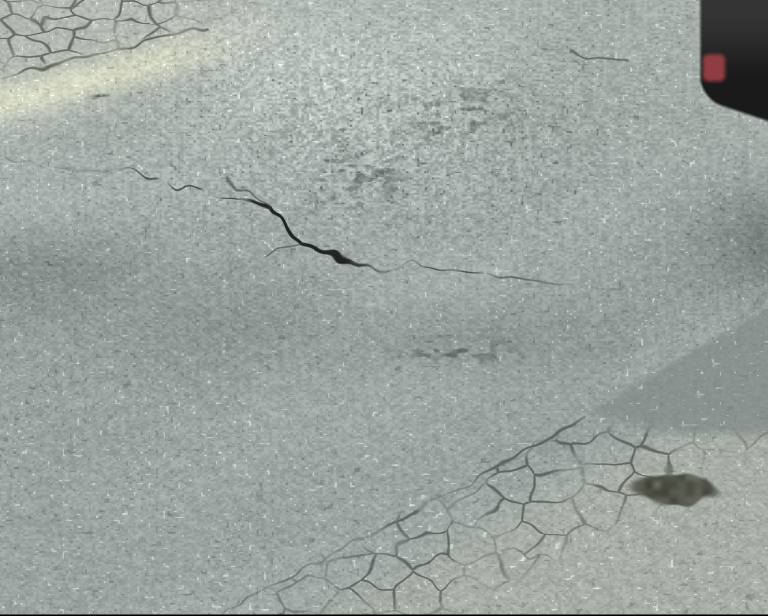
This texture is drawn by a Shadertoy shader. Its source:

```glsl
// Weathered asphalt with cracks, a pothole, a soft shadow and a dark car corner.

const vec2 CRACK[17] = vec2[17](
    vec2(0, 0.748), vec2(0.13, 0.723), vec2(0.21, 0.722), vec2(0.27, 0.702),
    vec2(0.334, 0.686), vec2(0.4, 0.669), vec2(0.436, 0.663), vec2(0.464, 0.634),
    vec2(0.489, 0.6), vec2(0.53, 0.59), vec2(0.583, 0.565), vec2(0.63, 0.563),
    vec2(0.668, 0.573), vec2(0.75, 0.563), vec2(0.85, 0.547), vec2(0.96, 0.533),
    vec2(1.06, 0.524));

float hash(vec2 p) {
    return fract(sin(dot(p, vec2(127.1, 311.7))) * 43758.5453);
}

float noise(vec2 p) {
    vec2 i = floor(p), f = fract(p);
    f = f * f * (3.0 - 2.0 * f);
    return mix(mix(hash(i), hash(i + vec2(1, 0)), f.x),
               mix(hash(i + vec2(0, 1)), hash(i + 1.0), f.x), f.y);
}

float fbm(vec2 p) {
    float sum = 0.0, amp = 0.5;
    for (int i = 0; i < 4; i++) {
        sum += amp * noise(p);
        p = p * 2.03 + 17.3;
        amp *= 0.5;
    }
    return sum;
}

float fall(float a, float b, float x) { return 1.0 - smoothstep(a, b, x); }

float segment(vec2 p, vec2 a, vec2 b) {
    vec2 pa = p - a, ba = b - a;
    return length(pa - ba * clamp(dot(pa, ba) / dot(ba, ba), 0.0, 1.0));
}

float blob(vec2 p, vec2 center, vec2 radius) {
    vec2 q = (p - center) / radius;
    return exp(-dot(q, q));
}

float stroke(float d, float width, float soft) {
    return fall(width - soft, width + soft, d);
}

float roundBox(vec2 p, vec2 halfSize, float r) {
    vec2 q = abs(p) - halfSize + r;
    return length(max(q, 0.0)) + min(max(q.x, q.y), 0.0) - r;
}

// Approximate distance to the nearest border between scattered cells.
float cellBorder(vec2 p) {
    vec2 near = vec2(9), next = vec2(8);
    for (int i = 0; i < 9; i++) {
        vec2 c = floor(p) + vec2(i % 3 - 1, i / 3 - 1);
        vec2 r = c + 0.1 + 0.8 * vec2(hash(c), hash(c + 37.0)) - p;
        if (dot(r, r) < dot(near, near)) { next = near; near = r; }
        else if (dot(r, r) < dot(next, next)) next = r;
    }
    return dot(0.5 * (near + next), normalize(next - near));
}

// Thick dark core with broken, fading ends.
float longCrack(vec2 p, float px) {
    float d = 9.0;
    for (int i = 0; i < 16; i++) d = min(d, segment(p, CRACK[i], CRACK[i + 1]));
    float core = smoothstep(0.36, 0.44, p.x) * fall(0.56, 0.61, p.x);
    float faint = 0.2 + 0.55 * smoothstep(0.15, 0.25, p.x) * fall(0.7, 1.0, p.x);
    faint *= smoothstep(0.2, 0.6, noise(p * 38.0));
    return stroke(d, mix(0.0013, 0.0034, core), px) * mix(faint, 1.0, core);
}

// Fine mottling with scattered pale and dark chips.
float grain(vec2 p, float rough) {
    float fine = noise(p * vec2(230, 290)) - 0.5;
    float mid = noise(p * vec2(105, 140) + 9.0) - 0.5;
    float chip = noise(p * vec2(165, 200) + 51.0);
    return (fine * 0.13 + mid * 0.06 - 0.13 * fall(0.03, 0.19, chip)) * rough
         + 0.17 * smoothstep(0.83, 0.98, chip);
}

// Broad tones, stains and the warm light at upper left.
vec3 pavement(vec2 p) {
    vec3 col = mix(vec3(0.615, 0.65, 0.64), vec3(0.665, 0.695, 0.675), smoothstep(0.5, 1.0, p.y));
    col += 0.09 * (fbm(vec2(p.x * 3.0, p.y * 6.0 - p.x * 2.0)) - 0.47);
    col += 0.06 * blob(p, vec2(0.5, 0.93), vec2(0.22, 0.16));
    col += 0.04 * blob(p, vec2(0.02, 0.67), vec2(0.16, 0.07));
    col -= 0.07 * blob(p, vec2(0.06, 0.57), vec2(0.22, 0.06));
    col -= 0.05 * blob(p, vec2(0.36, 0.47), vec2(0.25, 0.09));
    col -= 0.05 * blob(p, vec2(0.78, 0.45), vec2(0.2, 0.05));
    col -= 0.17 * blob(p, vec2(1.29, 0.61), vec2(0.15, 0.09));
    float ridge = p.y - 0.83 - 0.27 * p.x;
    float glow = exp(-ridge * ridge * 900.0) + 0.22 * smoothstep(0.0, 0.06, ridge);
    return col + glow * fall(0.2, 0.5, p.x) * vec3(0.17, 0.155, 0.09);
}

void mainImage(out vec4 fragColor, in vec2 fragCoord) {
    vec2 p = fragCoord / iResolution.y;
    float px = 1.0 / iResolution.y;
    vec2 wob = vec2(noise(p * 42.0), noise(p * 42.0 + 80.0)) - 0.5;
    vec2 w = p + wob * 0.014;
    vec3 col = pavement(p);

    // Pale lower slab and the shadow wedge above it.
    float band = p.y - 0.53 * (p.x - 0.35), low = fall(0.28, 0.32, p.y);
    col = mix(col, vec3(0.665, 0.69, 0.65), 0.8 * low * fall(-0.16, -0.02, band));
    float wedge = smoothstep(-0.006, 0.01, 0.577 * p.x - 0.218 - p.y)
                * smoothstep(-0.012, 0.012, p.y - max(0.295, 0.539 - 0.22 * p.x));
    col = mix(col, vec3(0.53, 0.56, 0.55), wedge * 0.85);

    // Grain, roughest in the upper middle.
    col += grain(p, 0.75 + 0.9 * blob(p, vec2(0.6, 0.79), vec2(0.36, 0.17)) - 0.45 * wedge);
    float flecks = blob(p, vec2(0.58, 0.71), vec2(0.08, 0.05))
                 + blob(p, vec2(0.75, 0.82), vec2(0.09, 0.04))
                 + blob(p, vec2(0.74, 0.43), vec2(0.08, 0.02));
    col -= 0.2 * flecks * smoothstep(0.52, 0.8, noise(p * vec2(65, 130)));

    // Crack networks along the lower band and in the upper left corner.
    float lower = smoothstep(-0.23, -0.13, band) * fall(-0.015, 0.012, band + wob.x * 0.03) * low;
    float upper = smoothstep(0.0, 0.015, p.y - 0.873 - 0.24 * p.x) * fall(0.22, 0.4, p.x);
    float web = lower * stroke(cellBorder(w * vec2(15, 21)), 0.035, px * 18.0);
    web = max(web, upper * stroke(cellBorder(w * vec2(16, 34) + 5.0), 0.045, px * 24.0));
    float rim = min(segment(w, vec2(0, 0.873), vec2(0.33, 0.955)),
                    segment(w, vec2(0.35, 0), vec2(0.95, 0.318)));
    web = max(web, stroke(rim, 0.002, px));
    float wear = 0.26 + 0.48 * smoothstep(0.25, 0.65, noise(p * 17.0));
    col = mix(col, vec3(0.29, 0.31, 0.29), wear * web);

    // Long central crack, its spurs and isolated marks.
    col = mix(col, vec3(0.13, 0.14, 0.14), longCrack(w, px));
    float spur = segment(w, vec2(0.362, 0.715), vec2(0.383, 0.692));
    spur = min(spur, segment(w, vec2(0.383, 0.692), vec2(0.436, 0.663)));
    spur = min(spur, segment(w, vec2(0.435, 0.587), vec2(0.489, 0.6)));
    spur = min(spur, segment(w, vec2(0.92, 0.915), vec2(1.02, 0.9)));
    col = mix(col, vec3(0.26), 0.65 * stroke(spur, 0.0014, px));
    col -= 0.4 * blob(w, vec2(0.163, 0.845), vec2(0.012, 0.004));

    // Pothole with a ragged rim.
    float hole = length((w - vec2(1.094, 0.206)) / vec2(0.073, 0.027));
    vec3 pit = vec3(0.25, 0.26, 0.22) + 0.16 * noise(p * 75.0);
    col = mix(col, pit, fall(0.82, 1.1, hole));

    // Car corner with a red lamp.
    float car = roundBox(p - vec2(1.337, 1.395 - 0.33 * p.x), vec2(0.2, 0.18), 0.035);
    vec3 body = vec3(mix(0.1, 0.2, smoothstep(0.86, 0.98, p.y)));
    float lamp = roundBox(p - vec2(1.159, 0.89), vec2(0.018, 0.022), 0.01);
    body = mix(body, vec3(0.56, 0.24, 0.25), stroke(lamp, 0.0, 0.006));
    col = mix(col, body, stroke(car, 0.0, 0.004));

    fragColor = vec4(clamp(col * smoothstep(0.001, 0.004, p.y), 0.0, 1.0), 1.0);
}
```
